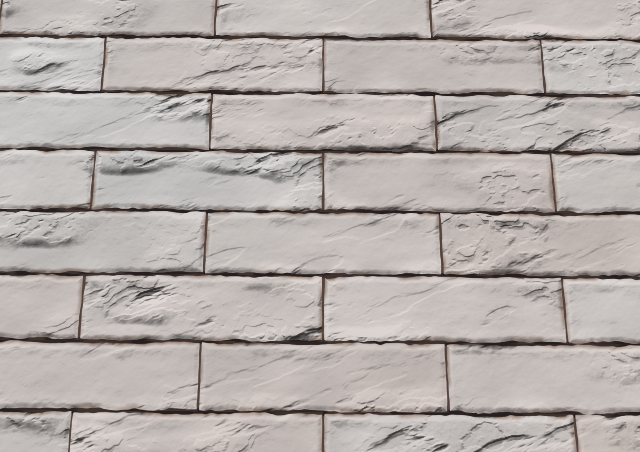
Reproduce this texture procedurally as a WebGL 2 fragment shader.

```glsl
#version 300 es
precision highp float;
// Whitewashed split-face bricks in running bond, raked by sun from the upper left.
uniform vec2 u_resolution;
out vec4 fragColor;

const float BRICK_LENGTH = 3.85; // in row heights

float hash(vec2 p) {
  return fract(sin(dot(p, vec2(127.1, 311.7))) * 43758.5453);
}

float noise(vec2 p) {
  vec2 i = floor(p), f = fract(p);
  f = f * f * (3.0 - 2.0 * f);
  return mix(mix(hash(i), hash(i + vec2(1, 0)), f.x),
             mix(hash(i + vec2(0, 1)), hash(i + vec2(1, 1)), f.x), f.y);
}

float fbm(vec2 p) {
  float sum = 0.0, amp = 0.516;
  for (int i = 0; i < 5; i++) {
    sum += amp * noise(p);
    p = mat2(1.6, 1.2, -1.2, 1.6) * p + 7.3;
    amp *= 0.5;
  }
  return sum;
}

// Signed distance to the chipped outline of one brick, negative inside
float brickOutline(vec2 p, vec2 seed) {
  vec2 a = abs(p) - vec2(0.5 * BRICK_LENGTH - 0.032, 0.462);
  float chips = 0.045 * (noise(p * 3.5 + seed) - 0.45) + 0.025 * (noise(p * 11.0 + seed) - 0.5);
  chips *= a.y > a.x ? 1.0 : 0.4;
  return length(max(a, 0.0)) + min(max(a.x, a.y), 0.0) - 0.015 + chips;
}

// Height of the broken face: soft swells, flaked ledges, gouges and grain
float relief(vec2 p, vec2 seed) {
  float d = brickOutline(p, seed);
  vec2 strata = vec2(p.x * 0.8 + p.y * 0.5, p.y * 1.7 - p.x * 0.6);
  float rough = smoothstep(0.45, 0.8, noise(p * vec2(0.9, 1.7) + seed + 5.0));
  rough += 0.5 * smoothstep(-0.25, -0.03, d) * noise(p * 2.0 + seed + 13.0);

  float level = fbm(strata * 1.5 + seed) * 6.0;
  float ledges = (floor(level) + smoothstep(0.0, 0.3, fract(level))) / 6.0;
  float gouge = smoothstep(0.63, 0.72, fbm(strata * vec2(0.9, 1.7) + seed + 31.0));
  float grain = fbm(p * 8.0 + seed);
  return 0.05 * level / 6.0 + 0.13 * rough * ledges - 0.045 * gouge * (0.3 + rough)
       + (0.014 + 0.016 * rough) * grain + 0.035 * smoothstep(0.0, 0.09, -d);
}

void main() {
  vec2 uv = gl_FragCoord.xy / u_resolution;

  // Wall seen in slight perspective: bricks grow towards the bottom
  float down = 1.0 - uv.y - 0.010 * (uv.x - 0.5);
  float span = 0.334 + 0.0635 * down;
  float rows = 45.69 - 15.164 / span;
  float row = floor(rows);
  float cols = (uv.x - 0.505) / span + 0.5 * mod(row + 1.0, 2.0);
  vec2 id = vec2(floor(cols), row);
  vec2 seed = 40.0 * vec2(hash(id + 3.0), hash(id + 19.0));
  vec2 p = vec2((fract(cols) - 0.5) * BRICK_LENGTH, 0.5 - fract(rows));

  // Sunlight: slope towards the light, plus a short thrown shadow
  vec2 sun = normalize(vec2(-0.35, 1.0));
  float height = relief(p, seed);
  float slope = (height - relief(p + sun * 0.02, seed)) / 0.02;
  float blocked = max(relief(p + sun * 0.07, seed) - height - 0.018, 0.0);
  float light = 1.0 + 0.16 * clamp(slope, -0.1, 0.6) + 0.42 * clamp(slope + 0.1, -1.3, 0.0);
  light *= 1.0 - min(blocked * 9.0, 0.45);

  // Chalky paint, pinker on some bricks and towards the lower right
  float pink = 0.65 * hash(id + 47.0) + 0.35 * (uv.x + down - 0.6);
  vec3 paint = mix(vec3(0.765, 0.757, 0.752), vec3(0.765, 0.722, 0.705), clamp(pink, 0.0, 1.0));
  paint *= 0.97 + 0.07 * noise(p * 1.8 + seed) + 0.04 * (hash(id + 71.0) - 0.5);
  vec3 color = paint * light;

  // Bare clay shows along worn rims
  float d = brickOutline(p, seed);
  vec3 clay = vec3(0.54, 0.44, 0.38);
  float wear = smoothstep(-0.07, 0.0, d) * smoothstep(0.35, 0.75, noise(p * 2.6 + seed + 9.0));
  color = mix(color, clay * light, 0.65 * wear);

  // Joints: dark shade under each course, clay in the upright gaps
  float upright = 1.0 - smoothstep(0.44, 0.47, abs(p.y));
  float shade = 0.25 * smoothstep(0.3, 0.7, noise(vec2(p.x * 4.0, row)));
  vec3 joint = mix(vec3(0.15, 0.12, 0.12), clay, mix(shade, 0.45, upright));
  float pixel = 7.2 / u_resolution.y;
  color = mix(color, joint, smoothstep(-0.6 * pixel, 0.6 * pixel, d));

  fragColor = vec4(color, 1.0);
}
```
